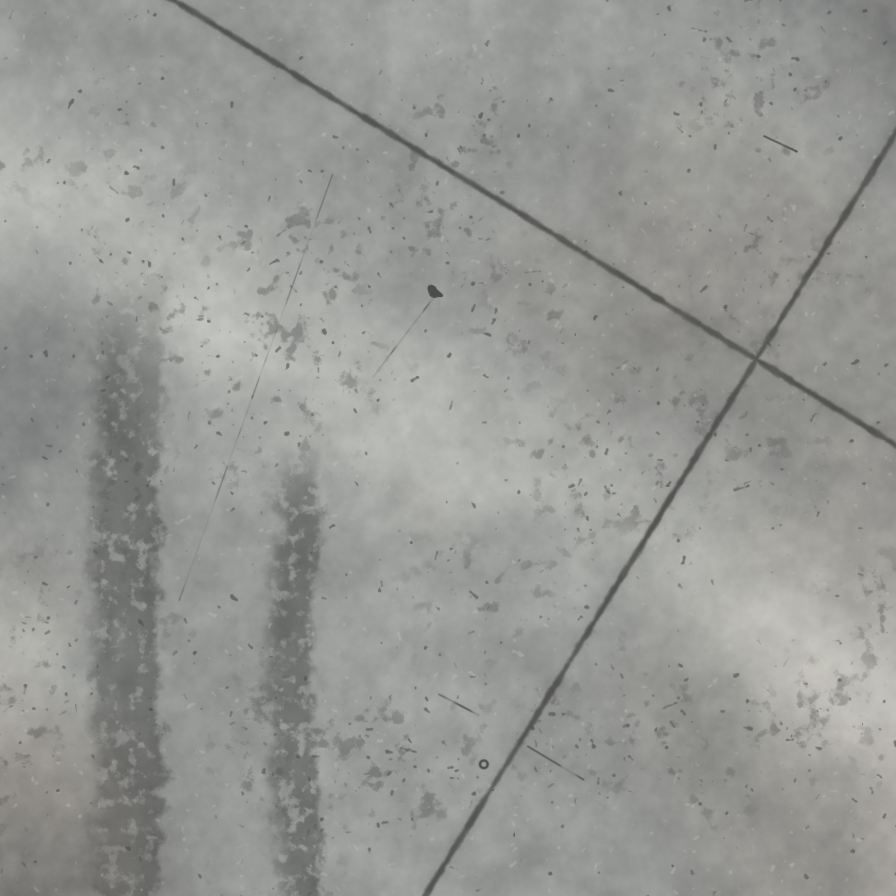
Write a WebGL 1 fragment shader that draws this texture.

```glsl
precision highp float;
// Worn grey concrete slabs with slanted joints, a pale sheen, stains, scratches and pits.
uniform vec2 u_resolution;

const vec3 SHADE = vec3(0.505, 0.508, 0.502);
const vec3 PALE = vec3(0.760, 0.760, 0.738);
const vec3 WARM = vec3(1.018, 0.995, 0.978);
const vec3 COOL = vec3(0.988, 1.000, 1.003);
const vec3 JOINT = vec3(0.325, 0.325, 0.315);
const vec3 MARK = vec3(0.300, 0.303, 0.298);
const vec2 CROSSING = vec2(0.844, 0.599);      // where the joints meet
const vec2 JOINT_DIR = vec2(0.851, -0.525);
const float SLAB = 1.15;                       // slab side
const float JOINT_HALF = 0.0030;
const float SHEEN_OFFSET = -0.26;              // distance of the pale band from a joint
const float SHEEN_WIDTH = 0.10;
const float STAIN_DARKEN = 0.25;
const int SPECK_LAYERS = 4;

vec2 hash2(vec2 p) {
  vec3 q = fract(vec3(p.xyx) * vec3(0.1031, 0.1030, 0.0973));
  q += dot(q, q.yzx + 33.33);
  return fract((q.xx + q.yz) * q.zy);
}

float noise(vec2 p) {
  vec2 i = floor(p), f = fract(p);
  f = f * f * (3.0 - 2.0 * f);
  return mix(mix(hash2(i).x, hash2(i + vec2(1, 0)).x, f.x),
             mix(hash2(i + vec2(0, 1)).x, hash2(i + vec2(1, 1)).x, f.x), f.y);
}

float fbm(vec2 p) {
  float sum = 0.0, amp = 0.5;
  for (int i = 0; i < 5; i++) {
    sum += amp * noise(p);
    p = mat2(1.6, 1.2, -1.2, 1.6) * p + 17.3;
    amp *= 0.5;
  }
  return sum;
}

float glow(vec2 p, vec2 center, float radius) {
  vec2 d = (p - center) / radius;
  return exp(-dot(d, d));
}

float segment(vec2 p, vec2 a, vec2 b) {
  vec2 d = b - a;
  return length(p - a - d * clamp(dot(p - a, d) / dot(d, d), 0.0, 1.0));
}

// Soft-edged coverage of a line with the given half width
float stroke(float dist, float halfWidth) {
  float soft = max(0.8 / min(u_resolution.x, u_resolution.y), 0.0013);
  return 1.0 - smoothstep(halfWidth - soft, halfWidth + soft, dist);
}

// Vertical streak that fades in below its top, softer on its left side
float streak(vec2 p, float x, float halfWidth, float top, float fade) {
  float side = p.x - x - 0.018 * (noise(vec2(p.y * 7.0, x * 50.0)) - 0.5);
  float soft = side < 0.0 ? 0.016 : 0.007;
  float ragged = 0.03 * (fbm(p * 60.0) - 0.5);
  float body = 1.0 - smoothstep(halfWidth - soft, halfWidth + soft, abs(side) + ragged);
  return body * (1.0 - smoothstep(top - fade, top, p.y)) * (0.4 + 1.1 * fbm(p * vec2(16.0, 6.0)));
}

// Randomly turned ragged nicks, one at most per cell
float specks(vec2 p, float scale, float density) {
  vec2 cell = floor(p * scale);
  vec2 pick = hash2(cell + scale * 3.7), shape = hash2(cell + scale * 7.1);
  float angle = 6.2832 * shape.x;
  vec2 center = 0.3 + 0.4 * hash2(cell + scale);
  vec2 reach = vec2(cos(angle), sin(angle)) * 0.2 * shape.y * shape.y;
  float dist = segment(fract(p * scale), center - reach, center + reach) / scale;
  dist += 0.003 * (noise(p * 260.0) - 0.4);
  return step(pick.x, density) * stroke(dist, 0.0004 + 0.0014 * pick.y * pick.y) * (0.25 + 0.65 * pick.y);
}

void main() {
  vec2 uv = gl_FragCoord.xy / u_resolution;
  vec2 slab = vec2(dot(uv - CROSSING, JOINT_DIR), dot(uv - CROSSING, vec2(-JOINT_DIR.y, JOINT_DIR.x)));

  // Broad light, cloudy mottle, grain and tint
  float cloud = fbm(uv * 4.0 + 3.0) - 0.5;
  float grain = fbm(uv * 75.0 + 5.0) - 0.5;
  float band = (slab.y - SHEEN_OFFSET + 0.14 * cloud) / SHEEN_WIDTH;
  float light = 0.34 + 0.44 * exp(-band * band) + 0.6 * cloud + 0.4 * (fbm(uv * 22.0) - 0.5) + 0.28 * grain;
  light += 0.5 * glow(uv, vec2(-0.02, 0.26), 0.11) + 0.18 * glow(uv, vec2(0.40, 0.15), 0.25);
  light += 0.22 * glow(uv, vec2(0.9, 0.28), 0.13) + 0.25 * glow(uv, vec2(0.88, 0.85), 0.10);
  light -= 0.3 * glow(uv, vec2(0.02, 0.0), 0.2) + 0.1 * glow(uv, vec2(0.02, 0.53), 0.12);
  light -= 0.2 * glow(uv, vec2(1.0), 0.14) + 0.12 * glow(uv, vec2(0.9, 0.03), 0.2);
  float warmth = fbm(uv * 3.0 + 40.0) - 0.1 + 0.4 * (glow(uv, vec2(0.9, 0.05), 0.25) + glow(uv, vec2(0), 0.2));
  vec3 color = mix(SHADE, PALE, light) * mix(COOL, WARM, smoothstep(0.3, 0.9, warmth));

  // Damp streaks with pale grit
  float stain = streak(uv, 0.143, 0.036, 0.78, 0.3) + streak(uv, 0.329, 0.023, 0.52, 0.09);
  float grit = smoothstep(0.5, 0.75, fbm(uv * 95.0));
  color *= 1.0 - STAIN_DARKEN * stain * (1.1 - 0.9 * grit);

  // Pits and nicks, denser in worn patches, with some pale chips
  float worn = smoothstep(0.45, 0.7, fbm(uv * 6.0 + 9.0));
  worn += glow(uv, vec2(0.53, 0.33), 0.07) + glow(uv, vec2(0.15, 0.88), 0.05);
  float nicks = 0.5 * min(worn, 1.0) * smoothstep(0.60, 0.76, fbm(uv * 65.0 + 31.0));
  float chips = 0.0;
  for (int i = 0; i < SPECK_LAYERS; i++) {
    float scale = 21.0 + 19.0 * float(i);
    nicks = max(nicks, specks(uv + 0.13 * float(i), scale, 0.05 + 0.16 * worn));
    chips = max(chips, specks(uv + 0.37, scale + 6.0, 0.12));
  }
  color = mix(mix(color, PALE, 0.4 * chips), MARK, 0.72 * nicks);

  // Scratches, and a chipped spot with a tail
  float broken = 0.25 + 0.75 * smoothstep(0.25, 0.6, noise(uv * 60.0));
  float scratch = 0.55 * stroke(segment(uv, vec2(0.371, 0.805), vec2(0.2, 0.33)), 0.0006);
  scratch = max(scratch, 0.8 * stroke(segment(uv, vec2(0.484, 0.668), vec2(0.417, 0.58)), 0.0008));
  scratch = max(scratch, 0.9 * stroke(segment(uv, vec2(0.49, 0.225), vec2(0.534, 0.202)), 0.001));
  scratch = max(scratch, 0.8 * stroke(segment(uv, vec2(0.589, 0.167), vec2(0.651, 0.13)), 0.001));
  scratch = max(scratch, 0.9 * stroke(segment(uv, vec2(0.853, 0.848), vec2(0.889, 0.831)), 0.001)) * broken;
  scratch = max(scratch, stroke(segment(uv, vec2(0.484, 0.675), vec2(0.492, 0.671)) + 0.02 * grain, 0.006));
  scratch = max(scratch, stroke(abs(length(uv - vec2(0.54, 0.147)) - 0.0042), 0.0014));
  color = mix(color, MARK, scratch);

  // Joints: soft dirt around a dark, slightly uneven groove
  vec2 toJoint = abs(fract(slab / SLAB + 0.5) - 0.5) * SLAB;
  float joint = min(toJoint.x, toJoint.y) + 0.004 * grain;
  color *= 1.0 - 0.12 * exp(-max(joint, 0.0) / 0.005);
  color = mix(color, JOINT, (0.78 + 0.2 * broken) * (1.0 - smoothstep(JOINT_HALF - 0.0024, JOINT_HALF + 0.0024, joint)));
  gl_FragColor = vec4(color, 1.0);
}
```
